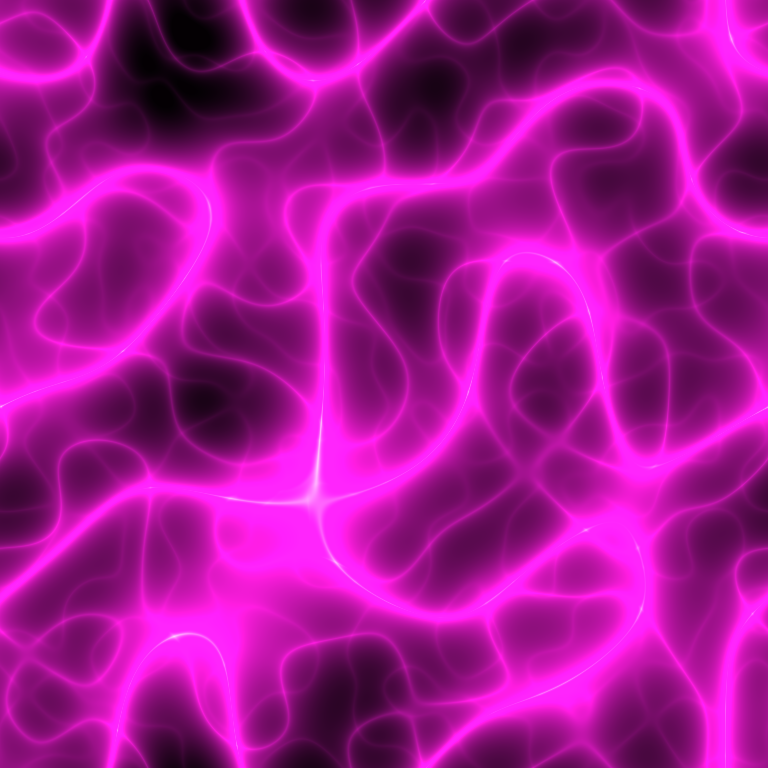
This texture is drawn by a Shadertoy shader. Its source:

```glsl
// Seamless magenta plasma: glowing filaments along the zero lines of layered sines.

const float TAU = 6.2831853;
const int LAYERS = 3;             // broad filaments, medium veins, fine threads
const int WAVES = 14;             // plane waves summed in each layer
const float BASE_FREQUENCY = 2.5; // cycles per canvas in the broad layer
const float BASE_GLOW = 0.29;     // halo strength of the broad layer
const float GLOW_FALLOFF = 0.38;  // strength ratio between layers
const float FIELD_SPREAD = 0.3;   // standard deviation of each field
const float HALO_REACH = 0.2;     // field value at which the halo turns to shade
const float CORE_SIZE = 0.004;    // softens the centre of each broad line
const float CORE_GROWTH = 2.8;    // extra softness of each finer layer
const float AMBIENT = 0.63;       // overall brightness
const float CLOUD_FREQUENCY = 2.0;
const float CLOUD_STRENGTH = 0.42; // broad light and dark regions
const vec2 HOT_RANGE = vec2(1.6, 2.6);
const vec3 PLASMA = vec3(1.0, 0.11, 0.88);
const vec3 SATURATED = vec3(1.0, 0.145, 0.99);
const vec3 HOT = vec3(1.0, 0.93, 1.0);

float hash(float n) {
    return fract(sin(n * 12.9898 + 4.137) * 4375.85);
}

// Random smooth field; whole-number wave vectors make it tile.
float waveField(vec2 uv, float frequency, float seed) {
    float sum = 0.0;
    for (int i = 0; i < WAVES; i++) {
        float id = float(i) + seed;
        float angle = 0.5 * TAU * (float(i) + hash(id)) / float(WAVES);
        float radius = frequency * mix(0.5, 1.3, hash(id + 31.7));
        vec2 cycles = floor(radius * vec2(cos(angle), sin(angle)) + 0.5);
        sum += cos(TAU * (dot(cycles, uv) + hash(id + 67.3)));
    }
    return sum * FIELD_SPREAD * sqrt(2.0 / float(WAVES));
}

// Logarithmic halos around every zero line, added over the layers.
float plasmaEnergy(vec2 uv) {
    float energy = AMBIENT + CLOUD_STRENGTH * waveField(uv, CLOUD_FREQUENCY, 83.0);
    float glow = BASE_GLOW;
    float frequency = BASE_FREQUENCY;
    float core = CORE_SIZE;
    for (int layer = 0; layer < LAYERS; layer++) {
        float field = waveField(uv, frequency, 19.0 * float(layer) + 3.0);
        energy -= glow * log(length(vec2(field, core)) / HALO_REACH);
        glow *= GLOW_FALLOFF;
        frequency *= 2.0;
        core *= CORE_GROWTH;
    }
    return max(energy, 0.015);
}

void mainImage(out vec4 fragColor, in vec2 fragCoord) {
    vec2 uv = fragCoord / iResolution.xy;
    float energy = plasmaEnergy(uv);

    // Each channel saturates on its own, then the hottest points whiten.
    vec3 color = min(energy * PLASMA, SATURATED);
    color = mix(color, HOT, smoothstep(HOT_RANGE.x, HOT_RANGE.y, energy));
    fragColor = vec4(color, 1.0);
}
```
